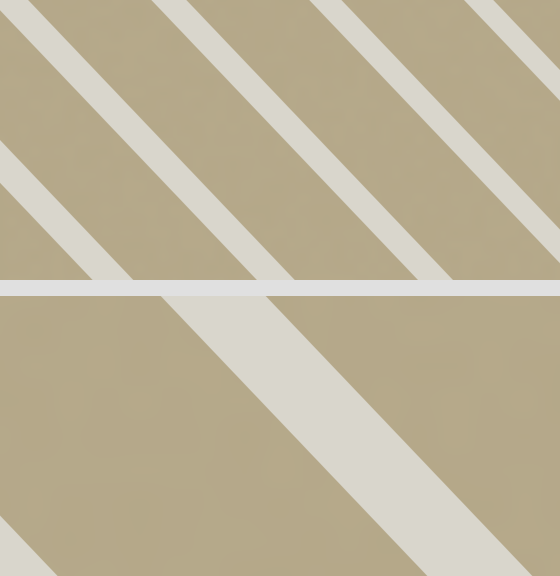
Top, the full canvas; bottom, a detail of the centre.
A Shadertoy shader for this pattern:

```glsl
// Pale diagonal stripes on tan, narrowing and closing up slightly to the right.
#define GROUND_COLOR vec3(0.71, 0.66, 0.54)
#define STRIPE_COLOR vec3(0.85, 0.84, 0.80)
#define SLOPE 1.05          // fall per unit of run
#define FIRST_CENTER 0.603  // middle stripe, measured along the top edge
#define SPACING 0.5646      // between stripes, in canvas heights
#define SPACING_LOSS 0.0057 // quadratic tightening of the spacing
#define HALF_WIDTH 0.0625   // horizontal half width of the middle stripe
#define WIDTH_LOSS 0.0051   // half width lost per stripe
#define MOTTLE 0.006        // strength of the faint tone variation

float hash(vec2 p) {
    p = fract(p * vec2(0.1031, 0.1137));
    p += dot(p, p.yx + 33.33);
    return fract((p.x + p.y) * p.x * 43.7);
}

float valueNoise(vec2 p) {
    vec2 cell = floor(p), f = fract(p);
    f = f * f * (3.0 - 2.0 * f);
    float low = mix(hash(cell), hash(cell + vec2(1, 0)), f.x);
    float high = mix(hash(cell + vec2(0, 1)), hash(cell + vec2(1, 1)), f.x);
    return mix(low, high, f.y);
}

// Signed distance to the nearest stripe, negative inside.
float stripeDistance(vec2 p) {
    // Slide each point along the slope to the top edge.
    float along = p.x - (1.0 - p.y) / SLOPE;
    float nearest = 1e3;
    for (int i = -3; i <= 3; i++) {
        float k = float(i);
        float center = FIRST_CENTER + SPACING * k - SPACING_LOSS * k * k;
        float halfWidth = HALF_WIDTH - WIDTH_LOSS * k;
        nearest = min(nearest, abs(along - center) - halfWidth);
    }
    return nearest * SLOPE / length(vec2(1.0, SLOPE));
}

void mainImage(out vec4 fragColor, in vec2 fragCoord) {
    vec2 p = fragCoord / iResolution.y;
    float pixel = 1.0 / iResolution.y;

    // Stripes with smoothed edges
    float stripe = 1.0 - smoothstep(-0.7 * pixel, 0.7 * pixel, stripeDistance(p));
    vec3 color = mix(GROUND_COLOR, STRIPE_COLOR, stripe);

    // Faint mottling of the ground
    color += MOTTLE * (valueNoise(p * 24.0) - 0.5) * (1.0 - stripe);
    fragColor = vec4(color, 1.0);
}
```
